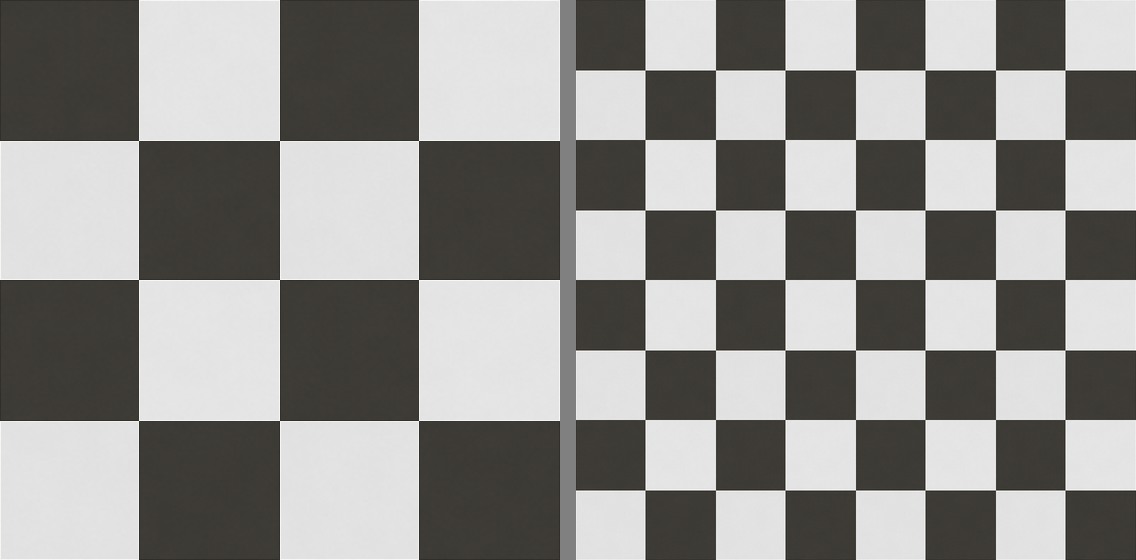
Left, the tile; right, the same tile 2 across and 2 down.
Give the GLSL for this pattern, as a WebGL 2 fragment shader.

```glsl
#version 300 es
precision highp float;
// Checkerboard of smooth tiles, four across and four down, charcoal and pale grey.
// A signed distance to the nearest joint picks the tile and draws thin rims;
// wrapping value noise adds a barely visible grain and mottle.

#define PAIRS 2.0          // light and dark tile pairs per side
#define FIRST_SPAN 0.496   // share of a pair taken by its first tile
#define RIM_WIDTH 0.0015   // width of the rim along each joint
#define RIM_DARKEN 0.05    // how much the dark rims are deepened
#define TONE_SHIFT 0.005   // brightness step between tile columns
#define GRAIN 0.008        // strength of the fine grain
#define MOTTLE 0.007       // strength of the broad clouding
#define LIGHT_TILE vec3(0.890, 0.890, 0.890)
#define DARK_TILE vec3(0.240, 0.231, 0.209)
#define LIGHT_RIM vec3(0.970, 0.970, 0.965)

uniform vec2 u_resolution;
out vec4 fragColor;

float hash(vec2 p) {
    return fract(sin(dot(p, vec2(127.1, 311.7))) * 43758.5453);
}

// Value noise that wraps after the given number of cells
float wrapNoise(vec2 uv, float cells) {
    vec2 p = uv * cells;
    vec2 i = floor(p);
    vec2 f = fract(p);
    f = f * f * (3.0 - 2.0 * f);
    vec2 lo = mod(i, cells);
    vec2 hi = mod(i + 1.0, cells);
    return mix(mix(hash(lo), hash(vec2(hi.x, lo.y)), f.x),
               mix(hash(vec2(lo.x, hi.y)), hash(hi), f.x), f.y);
}

// Distance to the joints on each axis: positive in first tiles, negative in second
vec2 jointDistance(vec2 uv) {
    float halfSpan = 0.5 * FIRST_SPAN;
    vec2 fromCentre = abs(fract(uv * PAIRS - halfSpan + 0.5) - 0.5);
    return (halfSpan - fromCentre) / PAIRS;
}

void main() {
    vec2 uv = gl_FragCoord.xy / u_resolution;
    float pixel = 1.0 / min(u_resolution.x, u_resolution.y);

    // Tile choice and rim coverage
    vec2 joint = jointDistance(uv);
    float edge = min(abs(joint.x), abs(joint.y));
    float side = joint.x * joint.y < 0.0 ? -1.0 : 1.0;
    float isLight = smoothstep(-0.5 * pixel, 0.5 * pixel, edge * side);
    float rim = 1.0 - smoothstep(RIM_WIDTH - 0.5 * pixel, RIM_WIDTH + 0.5 * pixel, edge);

    // Faint surface variation
    float grain = (wrapNoise(uv, 200.0) - 0.5) * GRAIN;
    float mottle = (wrapNoise(uv, 24.0) - 0.5) * MOTTLE;
    float tone = joint.x > 0.0 ? -TONE_SHIFT : TONE_SHIFT;

    // Colour of both tile kinds, blended at the joint
    vec3 light = mix(LIGHT_TILE + tone, LIGHT_RIM, rim);
    vec3 dark = DARK_TILE - RIM_DARKEN * rim;
    vec3 colour = mix(dark, light, isLight) + grain + mottle;
    fragColor = vec4(colour, 1.0);
}
```
